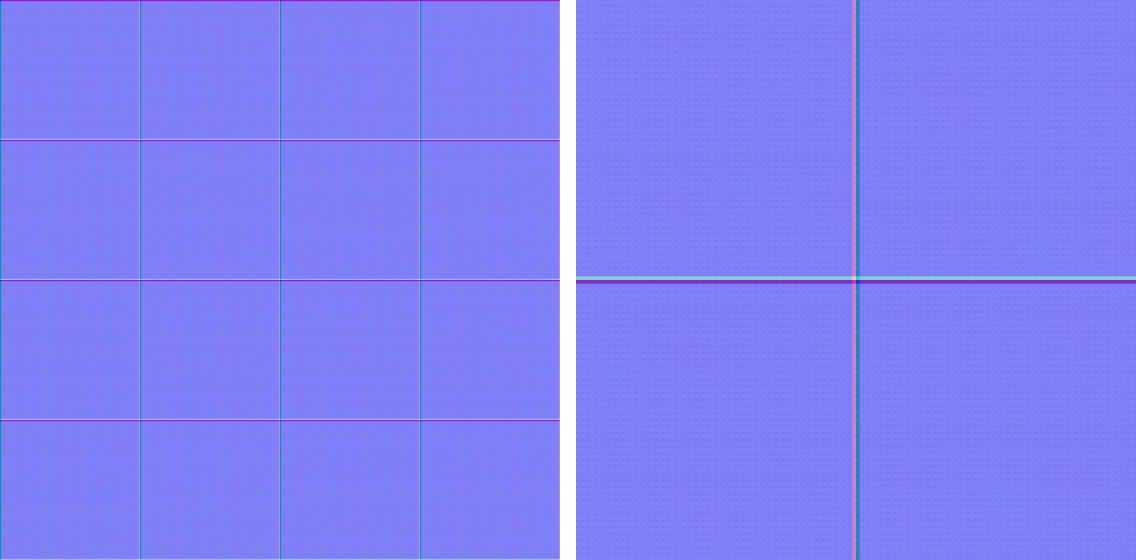
Left, the full canvas; right, a detail of the centre.
Give the GLSL for this texture map, as a Shadertoy shader.

```glsl
// Tangent-space normal map of a four by four grid of square panels.
// Each panel has a thin edge bevel, a very fine lattice of round dots and faint
// wavy tilts whose phase changes per panel; all periods wrap the canvas.

const float TAU = 6.2831853;
const float PANELS = 4.0;            // panels across and down
const vec2 DOTS = vec2(62.8, 62.55); // grain dots across one panel
const float BEVEL_WIDTH = 0.0022;    // bevel width, canvas units
const float BEVEL_TILT = 0.325;      // red and green shift on a bevel
const float BEVEL_BLUE = 0.775;
const float DOT_TILT = 0.026;        // red and green shift on dot flanks
const float DOT_DARKEN = 0.045;      // blue lost at a dot centre
const float DOT_MEAN = 0.25;         // mean of the dot profile
const float WAVE_TILT = 0.010;       // red and green shift of the waves
const vec2 WAVE_COUNT = vec2(2.4, 2.9);
const vec2 WAVE_ORIGIN = vec2(0.39, 0.84);
const float WAVE_JITTER = 0.6;       // phase change between panels
const float NOISE_CELLS = 12.0;      // noise cells across the canvas
const float FLAT_BLUE = 0.977;
const vec2 SPECK_POS = vec2(0.785, 0.46);
const float SPECK_RADIUS = 0.0016;   // canvas units
const float SPECK_CHANCE = 0.35;

vec2 hash2(vec2 p) {
    vec3 q = fract(p.xyx * vec3(0.1031, 0.1030, 0.0973));
    q += dot(q, q.yzx + 33.33);
    return fract((q.xx + q.yz) * q.zy);
}

vec2 cellGradient(vec2 cell) {
    float angle = TAU * hash2(mod(cell, NOISE_CELLS) + 5.0).x;
    return vec2(cos(angle), sin(angle));
}

// Gradient noise that wraps after NOISE_CELLS cells
float wrappedNoise(vec2 p) {
    vec2 i = floor(p), f = p - i;
    vec2 s = f * f * f * (f * (f * 6.0 - 15.0) + 10.0);
    vec2 e = vec2(1.0, 0.0);
    float a = dot(cellGradient(i), f);
    float b = dot(cellGradient(i + e), f - e);
    float c = dot(cellGradient(i + e.yx), f - e.yx);
    float d = dot(cellGradient(i + 1.0), f - 1.0);
    return mix(mix(a, b, s.x), mix(c, d, s.x), s.y);
}

// Slow tilt: rows of patches leaning left and right in turn
vec2 waveTilt(vec2 local, vec2 jitter, float noise) {
    vec2 phase = TAU * (WAVE_COUNT * (local - WAVE_ORIGIN) + jitter);
    phase.y += 0.5 * noise;
    float row = 0.5 + 0.5 * cos(phase.y);
    float lean = cos(phase.x + 0.6 * sin(phase.y));
    float strength = clamp(0.75 + 0.8 * noise, 0.2, 1.2);
    vec2 tilt = vec2(-lean * row, 0.65 * lean * row - 0.15 * sin(phase.y));
    return tilt * strength;
}

// Dot lattice: slope in xy, height from zero to one in z
vec3 dotGrain(vec2 local, vec2 jitter) {
    vec2 phase = TAU * (DOTS * local + 0.5 * jitter);
    vec2 profile = 0.5 + 0.5 * cos(phase);
    return vec3(sin(phase) * profile.yx, profile.x * profile.y);
}

// Pixel coverage of a band reaching from zero to width
vec2 bandCoverage(vec2 dist, float width, float pixel) {
    return clamp((width - dist) / pixel + 0.5, 0.0, 1.0);
}

void mainImage(out vec4 fragColor, in vec2 fragCoord) {
    vec2 uv = fragCoord / iResolution.xy;
    float pixel = 1.0 / min(iResolution.x, iResolution.y);
    vec2 panel = floor(uv * PANELS);
    vec2 local = fract(uv * PANELS);
    vec2 jitter = (hash2(panel + 1.0) - 0.5) * WAVE_JITTER;

    // Waves and grain; the grain fades where dots are too small to resolve
    float noise = wrappedNoise(uv * NOISE_CELLS);
    vec2 wave = waveTilt(local, jitter, noise);
    vec3 grain = dotGrain(local, jitter);
    float dotPixels = 1.0 / (PANELS * max(DOTS.x, DOTS.y) * pixel);
    float resolved = clamp(dotPixels - 1.0, 0.0, 1.0);
    vec2 tilt = WAVE_TILT * wave + DOT_TILT * resolved * grain.xy;
    float blue = FLAT_BLUE - DOT_DARKEN * mix(DOT_MEAN, grain.z, resolved);

    // One tiny pit on some panels
    vec2 toSpeck = (local - SPECK_POS) / PANELS;
    float speck = bandCoverage(vec2(length(toSpeck)), SPECK_RADIUS, pixel).x;
    speck *= step(hash2(panel + 9.0).y, SPECK_CHANCE);
    tilt -= 0.15 * speck * toSpeck / SPECK_RADIUS;
    blue -= 0.06 * speck;

    // Bevels: left and right lean in red, top and bottom in green
    vec2 low = bandCoverage(local / PANELS, BEVEL_WIDTH, pixel);
    vec2 high = bandCoverage((1.0 - local) / PANELS, BEVEL_WIDTH, pixel);
    vec2 slope = vec2(high.x - low.x, low.y - high.y);
    float edge = max(max(low.x, low.y), max(high.x, high.y));
    tilt = tilt * (1.0 - edge) + BEVEL_TILT * slope;
    blue = mix(blue, BEVEL_BLUE, edge);

    fragColor = vec4(0.5 + tilt, blue, 1.0);
}
```
